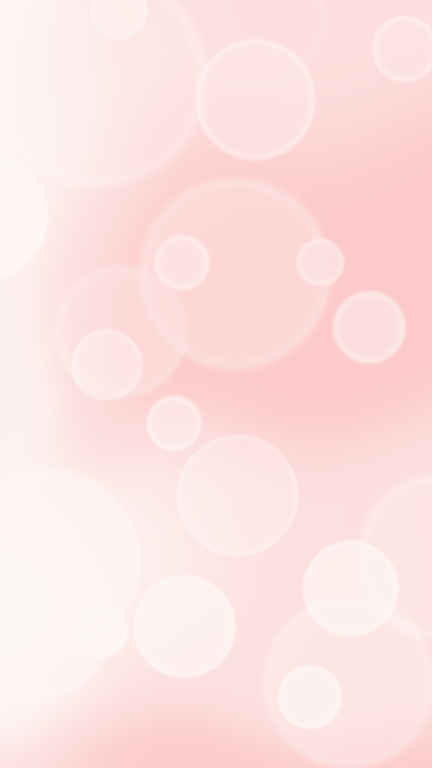
Give the GLSL for this background, as a Shadertoy shader.

```glsl
// Soft pink bokeh: a blush gradient, pale on the left and below, with a
// deeper diagonal band, under two layers of translucent light discs that
// are scattered by a jittered grid. All lengths are in canvas widths.
#define DEEP_PINK  vec3(0.988, 0.775, 0.780)
#define BLUSH      vec3(0.988, 0.870, 0.860)
#define NEAR_WHITE vec3(0.994, 0.968, 0.963)
#define RIM_WIDTH  0.006
#define RIM_GAIN   0.46
#define SOFT_ALPHA 0.30
#define SHARP_ALPHA 0.56

vec2 hash2(vec2 cell) {
    vec2 q = vec2(dot(cell, vec2(127.1, 311.7)), dot(cell, vec2(269.5, 183.3)));
    return fract(sin(q) * 43758.5);
}

// Background lightness: 0 is deep pink, 1 is near white
float glow(vec2 p, float height) {
    vec2 q = p + 0.035 * sin(p.yx * vec2(5.0, 7.0) + vec2(0.6, 2.1))
               + 0.015 * sin(p.yx * vec2(13.0, 11.0));
    float y = q.y / height;

    // The pale left side swells above and below a narrow waist
    float reach = 0.25 + 0.08 * cos(11.0 * (y - 0.80));
    float left = 0.78 * exp(-pow(max(q.x, 0.0) / reach, 2.0));
    float low = 0.42 * (1.0 - smoothstep(0.30, 0.46, y - 0.08 * q.x));
    float haze = 0.34 * exp(-dot(q - vec2(0.36, 0.46), q - vec2(0.36, 0.46)) / 0.07);
    float top = 0.38 * smoothstep(0.70, 0.92, y - 0.10 * (q.x - 0.5));
    float floorShade = 0.34 * (1.0 - smoothstep(0.0, 0.10, y));
    float light = 1.0 - (1.0 - left) * (1.0 - low) * (1.0 - top) * (1.0 - haze);
    return max(0.08 + 0.92 * light - floorShade, 0.0);
}

// Blends one disc per jittered grid cell over the lightness
float addDiscs(float light, vec2 p, float height, ivec2 grid, vec2 radii,
               float softness, float alpha, float seed) {
    for (int i = 0; i < grid.x * grid.y; i++) {
        vec2 cell = vec2(i % grid.x, i / grid.x);
        vec2 jitter = hash2(cell + seed);
        vec2 look = hash2(cell + seed + 37.0);
        vec2 center = (cell + mix(vec2(0.05), vec2(0.95), jitter)) / vec2(grid);
        center.x = mix(-0.06, 1.06, center.x);
        float radius = mix(radii.x, radii.y, look.x);
        float blur = softness * mix(0.6, 1.8, look.y);
        float d = length(p - center * vec2(1.0, height)) - radius;

        // Discs on the left and below shine whiter
        float shade = smoothstep(0.0, 0.6, center.x) * smoothstep(0.1, 0.6, center.y);
        float whiteness = mix(0.97, 0.66, shade);
        float fill = 1.0 - smoothstep(-blur, blur, d);
        float rimOffset = (d + blur) / (RIM_WIDTH + 0.4 * blur);
        float rim = exp(-rimOffset * rimOffset) * fill;
        float strength = alpha * mix(0.6, 1.25, look.y);
        light = mix(light, max(whiteness, light), strength * fill);
        light += RIM_GAIN * strength * rim * (1.0 - light);
    }
    return light;
}

void mainImage(out vec4 fragColor, in vec2 fragCoord) {
    vec2 p = fragCoord / iResolution.x;
    float height = iResolution.y / iResolution.x;

    float light = glow(p, height);
    light = addDiscs(light, p, height, ivec2(2, 4), vec2(0.15, 0.27),
                     0.010, SOFT_ALPHA, 3.0);
    light = addDiscs(light, p, height, ivec2(3, 5), vec2(0.05, 0.17),
                     0.004, SHARP_ALPHA, 11.0);

    // Three-stop colour ramp
    vec3 color = mix(DEEP_PINK, BLUSH, smoothstep(-0.05, 0.46, light));
    color = mix(color, NEAR_WHITE, smoothstep(0.38, 0.98, light));
    fragColor = vec4(color, 1.0);
}
```
